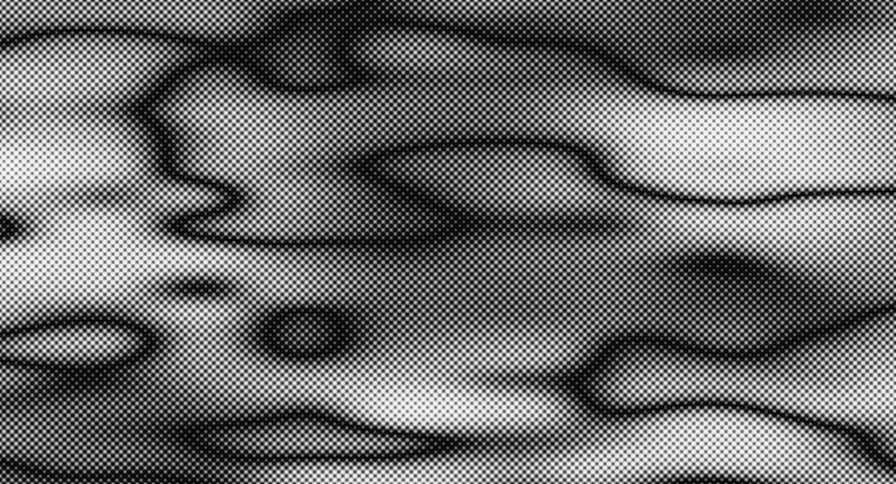
Write a WebGL 1 fragment shader that draws this texture.

```glsl
precision highp float;

// Monochrome halftone of wide, smoky bands split by thin dark creases.
// Folded, horizontally stretched value noise gives the tone; a diagonal
// cosine dot screen then turns that tone into soft black and white dots.

uniform vec2 u_resolution;

const float PI = 3.14159265;

float hash(vec2 cell) {
  return fract(sin(dot(cell, vec2(127.1, 311.7))) * 43758.5453);
}

float valueNoise(vec2 p) {
  vec2 cell = floor(p);
  vec2 f = fract(p);
  vec2 w = f * f * (3.0 - 2.0 * f);
  float low = mix(hash(cell), hash(cell + vec2(1.0, 0.0)), w.x);
  float high = mix(hash(cell + vec2(0.0, 1.0)), hash(cell + 1.0), w.x);
  return mix(low, high, w.y);
}

// Two signed octaves; zero crossings become the creases
float bandField(vec2 p) {
  float broad = valueNoise(p) - 0.5;
  float fine = valueNoise(p * vec2(2.1, 1.8) + 17.3) - 0.5;
  return 0.8 * broad + 0.32 * fine;
}

// Tone before screening, 0 in the creases and near 1 on the plateaus
float smokeTone(vec2 p) {
  vec2 stretched = p * vec2(2.2, 9.0) + vec2(3.7, 11.2);
  stretched.y += 0.3 * (valueNoise(p * vec2(3.5, 2.2) + 41.0) - 0.5);
  float plateau = 1.0 - exp(-7.5 * abs(bandField(stretched)));
  float shade = smoothstep(0.1, 0.85, valueNoise(p * vec2(1.6, 3.6) + 8.6));
  return 0.93 * plateau * mix(0.45, 1.0, shade);
}

// Dots on a lattice turned by 45 degrees, from -1 to 1
float dotScreen(vec2 p) {
  vec2 wave = cos(2.0 * PI * 60.0 * p);
  return wave.x * wave.y;
}

void main() {
  vec2 p = gl_FragCoord.xy / u_resolution.y;
  float ink = 1.2 * (smokeTone(p) - 0.5) + 0.47 * dotScreen(p);
  float grey = mix(0.03, 0.96, smoothstep(-0.64, 0.64, ink));
  gl_FragColor = vec4(vec3(grey), 1.0);
}
```
